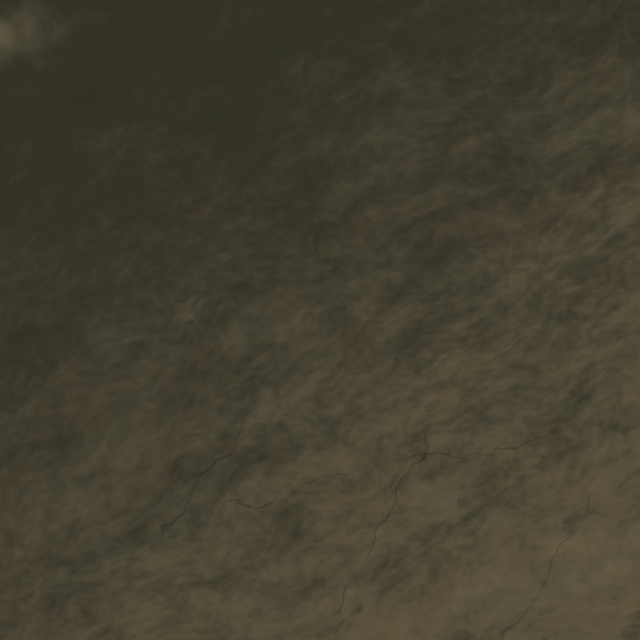
Reproduce this texture procedurally as a WebGL 2 fragment shader.

```glsl
#version 300 es
precision highp float;

uniform vec2 u_resolution;
out vec4 outColor;

const vec3 DARK = vec3(0.203, 0.194, 0.148);
const vec3 MID = vec3(0.266, 0.249, 0.194);
const vec3 LIGHT = vec3(0.333, 0.305, 0.230);
const vec3 WARM_SHIFT = vec3(0.007, 0.000, -0.005);
const vec3 COOL_STAIN = vec3(0.205, 0.203, 0.160);

const float BASE_TONE = 0.46;
const vec2 TONE_SLOPE = vec2(0.66, -1.16);
const float GRAIN_ANGLE = 0.47;
const vec2 STREAK_FREQ = vec2(3.8, 9.0);
const vec2 MOTTLE_FREQ = vec2(15.0, 27.0);
const vec2 FINE_FREQ = vec2(50.0, 80.0);
const float STREAK_CONTRAST = 0.54;
const float MOTTLE_CONTRAST = 0.50;
const float FINE_CONTRAST = 0.34;
const int CRACK_COUNT = 5;
const float CRACK_WIDTH = 0.0017;
const float CRACK_DEPTH = 0.42;

vec2 hash2(vec2 p) {
    vec3 q = fract(p.xyx * vec3(0.1031, 0.1030, 0.0973));
    q += dot(q, q.yzx + 33.33);
    return fract((q.xx + q.yz) * q.zy);
}

float cornerSlope(vec2 cell, vec2 offset) {
    float angle = 6.2832 * hash2(cell).x;
    return dot(vec2(cos(angle), sin(angle)), offset);
}

float gradientNoise(vec2 p) {
    vec2 cell = floor(p);
    vec2 f = p - cell;
    vec2 w = f * f * f * (f * (f * 6.0 - 15.0) + 10.0);
    vec2 e = vec2(1.0, 0.0);
    float bottom = mix(cornerSlope(cell, f), cornerSlope(cell + e, f - e), w.x);
    float top = mix(cornerSlope(cell + e.yx, f - e.yx), cornerSlope(cell + 1.0, f - 1.0), w.x);
    return mix(bottom, top, w.y);
}

float fbm(vec2 p, int octaves) {
    float sum = 0.0;
    float amplitude = 1.0;
    for (int i = 0; i < octaves; i++) {
        sum += amplitude * gradientNoise(p);
        p = mat2(0.96, 0.28, -0.28, 0.96) * p * 2.03 + 17.3;
        amplitude *= 0.55;
    }
    return sum;
}

vec2 rotate(vec2 p, float angle) {
    float c = cos(angle), s = sin(angle);
    return vec2(c * p.x + s * p.y, c * p.y - s * p.x);
}

// Thin wandering lines, alternately steep and shallow, in the lower right
float cracks(vec2 uv) {
    vec2 wander = vec2(fbm(uv * 7.0 + 40.0, 4), fbm(uv * 7.0 + 80.0, 4));
    vec2 p = uv + 0.035 * wander;
    float strength = 0.0;
    for (int i = 0; i < CRACK_COUNT; i++) {
        float id = float(i);
        vec2 seed = hash2(vec2(id * 7.0 + 3.0, 11.0));
        vec2 center = vec2(0.34 + 0.13 * id, 0.10 + 0.22 * seed.y);
        float angle = mix(0.95, 0.12, mod(id, 2.0)) + 0.2 * (seed.x - 0.5);
        vec2 q = rotate(p - center, angle);
        float reach = 0.13 + 0.10 * seed.x;
        float ends = 1.0 - smoothstep(0.5 * reach, reach, abs(q.x));
        float line = 1.0 - smoothstep(0.3 * CRACK_WIDTH, 1.9 * CRACK_WIDTH, abs(q.y));
        strength = max(strength, line * ends);
    }
    return strength * smoothstep(-0.5, 0.2, gradientNoise(uv * 14.0));
}

void main() {
    vec2 uv = gl_FragCoord.xy / min(u_resolution.x, u_resolution.y);

    // Smeared coordinates, following the slanted grain
    vec2 warp = vec2(fbm(uv * 3.0, 4), fbm(uv * 3.0 + 31.0, 4));
    vec2 grain = rotate(uv + 0.035 * warp, GRAIN_ANGLE);
    float roughness = smoothstep(-0.5, 0.6, uv.x - uv.y);

    // Broad light, streaks, mottling and fine grain
    float tone = BASE_TONE + dot(uv - 0.5, TONE_SLOPE);
    tone += STREAK_CONTRAST * mix(0.6, 1.0, roughness) * fbm(grain * STREAK_FREQ + 5.0, 5);
    tone += MOTTLE_CONTRAST * mix(0.55, 1.0, roughness) * fbm(grain * MOTTLE_FREQ + 60.0, 4);
    tone += FINE_CONTRAST * mix(0.65, 1.0, roughness) * fbm(grain * FINE_FREQ + 90.0, 3);

    // Sparse pale flecks and a worn corner
    float fleck = smoothstep(0.45, 0.85, fbm(grain * vec2(7.0, 17.0) + 120.0, 5));
    tone += 0.35 * fleck;
    vec2 corner = (uv - vec2(0.0, 0.95)) * vec2(11.0, 20.0);
    tone += 1.1 * exp(-dot(corner, corner)) * (1.0 + gradientNoise(grain * 25.0));

    // Soft floor for the shadows, soft ceiling for the lights, then cracks
    tone = 0.5 * (tone + sqrt(tone * tone + 0.03)) - 0.02;
    tone -= 0.5 * max(tone - 1.0, 0.0);
    tone = clamp(tone - CRACK_DEPTH * cracks(uv), -0.3, 1.5);

    // Earth colours with warm drifts and cool stains
    vec3 color = tone < 0.5 ? mix(DARK, MID, tone * 2.0) : mix(MID, LIGHT, tone * 2.0 - 1.0);
    color += WARM_SHIFT * fbm(grain * vec2(6.0, 11.0) + 200.0, 4);
    float stain = smoothstep(0.32, 0.75, fbm(grain * vec2(6.0, 11.0) + 300.0, 5));
    color = mix(color, COOL_STAIN, 0.6 * stain * roughness);

    outColor = vec4(color, 1.0);
}
```
